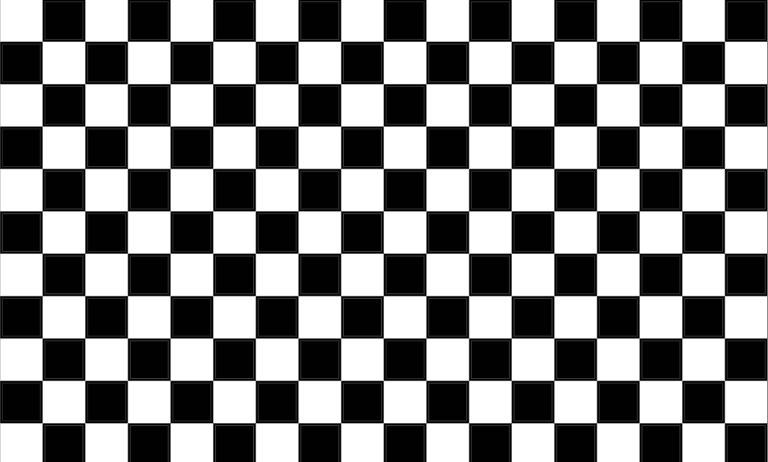
Write a WebGL 2 fragment shader that draws this pattern.

```glsl
#version 300 es
precision highp float;
// Black and white checkerboard, 18 tiles across and almost 11 down.
// Tile parity signs the distance to the nearest tile edge; dark tiles
// also carry a faint inset hairline whose strength varies per tile.

uniform vec2 u_resolution;
out vec4 outColor;

const vec2 TILE_COUNT = vec2(18.01, 10.90);
const float TOP_OFFSET = 0.014;      // part of the first row cut off at the top
const float EDGE_SOFTNESS = 0.034;   // lengths are in tile widths
const float LINE_INSET = 0.055;
const float LINE_WIDTH = 0.018;

const vec3 WHITE = vec3(1.0);
const vec3 BLACK = vec3(0.004);
const vec3 HAIRLINE = vec3(0.32);

float hash(vec2 p) {
    return fract(sin(dot(p, vec2(127.1, 311.7))) * 43758.5453);
}

// Distance from a point in a unit tile to its nearest side
float sideDistance(vec2 local) {
    vec2 sides = min(local, 1.0 - local);
    return min(sides.x, sides.y);
}

// 1 on odd tiles, 0 on even ones
float checkerParity(vec2 tile) {
    return mod(tile.x + tile.y, 2.0);
}

// Antialiased coverage of a line, dimmed when thinner than a pixel
float lineCoverage(float dist, float width, float pixel) {
    float drawn = max(width, pixel);
    float mask = clamp((0.5 * (drawn + pixel) - abs(dist)) / pixel, 0.0, 1.0);
    return mask * width / drawn;
}

void main() {
    // Tile space, with rows counted down from the top
    vec2 uv = gl_FragCoord.xy / u_resolution;
    vec2 p = vec2(uv.x, 1.0 - uv.y) * TILE_COUNT + vec2(0.0, TOP_OFFSET);
    vec2 scale = TILE_COUNT / u_resolution;
    float pixel = max(scale.x, scale.y);

    vec2 tile = floor(p);
    float side = sideDistance(fract(p));
    float parity = checkerParity(tile);

    // Dark tile with its inset hairline
    float strength = mix(0.6, 1.0, hash(tile));
    float line = lineCoverage(side - LINE_INSET, LINE_WIDTH, pixel);
    vec3 dark = mix(BLACK, HAIRLINE, line * strength);

    // Blend across tile edges
    float signedSide = mix(-side, side, parity);
    float soft = max(EDGE_SOFTNESS, pixel);
    float darkMask = clamp(signedSide / soft + 0.5, 0.0, 1.0);
    outColor = vec4(mix(WHITE, dark, darkMask), 1.0);
}
```
